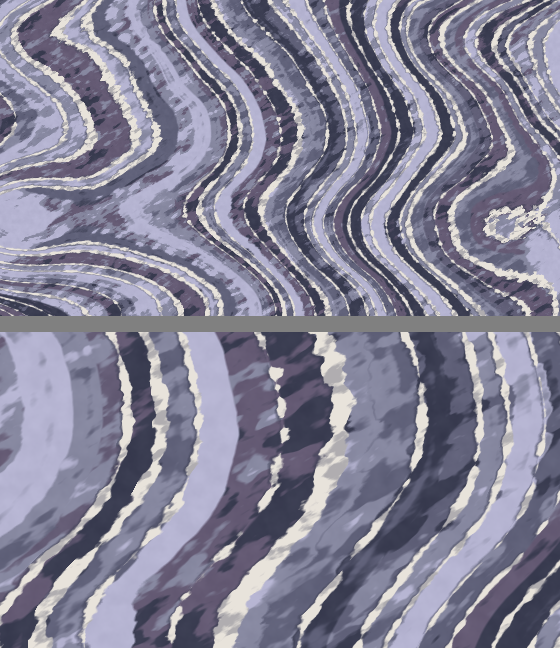
Top: the whole. Bottom: its middle third, enlarged.
Give the GLSL for this texture, as a Shadertoy shader.

```glsl
// Marbled agate: wavy mineral strips in slate, violet and lavender with flaked cream veins.
// A warped scalar field is cut into jittered strips; each strip takes a hashed tone, brushed
// streak noise feathers the borders, and some borders carry a broken cream vein.

const vec3 NAVY = vec3(0.225, 0.235, 0.315);
const vec3 SLATE = vec3(0.375, 0.380, 0.475);
const vec3 PLUM = vec3(0.395, 0.355, 0.455);
const vec3 MIST = vec3(0.530, 0.535, 0.630);
const vec3 LAVENDER = vec3(0.710, 0.705, 0.820);
const vec3 CREAM = vec3(0.910, 0.890, 0.860);
const vec3 CHALK = vec3(0.690, 0.680, 0.690);

float hash(vec2 p) {
    vec3 q = fract(p.xyx * vec3(0.1031, 0.1030, 0.0973));
    q += dot(q, q.yzx + 33.33);
    return fract((q.x + q.y) * q.z);
}

float noise(vec2 p) {
    vec2 i = floor(p), f = fract(p);
    f = f * f * f * (f * (f * 6.0 - 15.0) + 10.0);
    float low = mix(hash(i), hash(i + vec2(1, 0)), f.x);
    float high = mix(hash(i + vec2(0, 1)), hash(i + vec2(1, 1)), f.x);
    return mix(low, high, f.y);
}

float fbm(vec2 p) {
    float sum = 0.0, amp = 0.53;
    for (int k = 0; k < 4; k++) {
        sum += amp * noise(p);
        p = mat2(1.6, 1.1, -1.1, 1.6) * p + 7.3;
        amp *= 0.5;
    }
    return sum;
}

// Round bulge that bends the strips into a pool
float bulge(vec2 p, vec2 centre, float tightness) {
    vec2 d = p - centre;
    return exp(-dot(d, d) * tightness);
}

// Scalar field whose level lines are the winding strips
float flowField(vec2 p, float leftPool, float rightPool) {
    float zigzag = cos(6.2832 * (0.58 - p.y) / 0.64 + 0.7 * sin(p.x * 2.3));
    float s = p.x - 0.10 * zigzag;
    s += 0.30 * (noise(p * vec2(1.3, 2.4) + 11.0) - 0.5);
    s += 0.10 * (noise(p * vec2(2.8, 4.6) + 29.0) - 0.5);
    s += 0.018 * (noise(p * vec2(7.0, 11.0) + 3.0) - 0.5);
    return s + 0.36 * leftPool - 0.30 * rightPool;
}

// Border between strip i and strip i + 1
float borderAt(float i) {
    return i + 0.25 + 0.5 * hash(vec2(i, 5.0));
}

// Tone from 0 (navy) to 1 (lavender), spaced by share of area
vec3 toneRamp(float tone, float violet) {
    vec3 c = mix(NAVY, mix(SLATE, PLUM, violet), smoothstep(0.12, 0.25, tone));
    c = mix(c, MIST, smoothstep(0.42, 0.56, tone));
    return mix(c, LAVENDER, smoothstep(0.70, 0.81, tone));
}

vec3 stripColour(float id, float streak, float lamina, float pool) {
    float tone = hash(vec2(id, 17.0));
    float roughness = mix(0.35, 1.3, hash(vec2(id, 41.0)));
    roughness *= 1.0 - 0.5 * smoothstep(0.75, 0.95, tone);
    tone = mix(tone, 0.95, pool);
    tone += roughness * (streak - 0.5) + 0.16 * (lamina - 0.5);
    float violet = smoothstep(0.45, 0.6, hash(vec2(id, 63.0)));
    return toneRamp(tone, violet);
}

// Coverage of the flaked vein that follows one border
float veinMask(float u, float id, float swell, float flake, float blur) {
    float pick = hash(vec2(id, 87.0));
    float size = max(pick - 0.48, 0.0) / 0.52;
    float halfWidth = (0.045 + 0.17 * size * size) * mix(0.55, 1.4, swell);
    float d = abs(u - borderAt(id)) - halfWidth + 0.42 * (flake - 0.5);
    return step(0.48, pick) * (1.0 - smoothstep(-blur, blur, d));
}

void mainImage(out vec4 fragColor, in vec2 fragCoord) {
    vec2 p = fragCoord / iResolution.y;
    float leftPool = bulge(p, vec2(-0.02, 0.29), 20.0);
    float rightPool = bulge(p, vec2(1.80, 0.20), 22.0);
    float pool = smoothstep(0.55, 0.8, max(leftPool, rightPool));

    // Strip coordinate with uneven spacing
    float s = flowField(p, leftPool, rightPool);
    float u = 24.0 * s + 1.7 * noise(vec2(s * 4.0, 2.0)) + 40.0;

    // Brushed hairs along a tilted direction
    vec2 along = normalize(vec2(0.85, 0.52));
    vec2 brush = vec2(dot(p, along), dot(p, vec2(-along.y, along.x)));
    float streak = fbm(brush * vec2(19.0, 56.0));
    float feather = smoothstep(0.3, 0.75, noise(vec2(s * 13.0, p.y * 3.0)));
    float rough = u + mix(0.12, 1.0, feather) * (streak - 0.5);

    // Strips
    float id = floor(rough);
    float blur = 0.02 + 0.7 * min(fwidth(rough), 0.3);
    float lamina = noise(vec2(u * 5.0, p.y * 4.0));
    float side = smoothstep(-blur, blur, rough - borderAt(id));
    vec3 colour = mix(stripColour(id, streak, lamina, pool),
                      stripColour(id + 1.0, streak, lamina, pool), side);
    colour += 0.05 * (fbm(p * 70.0) - 0.5);

    // Cream veins with a thin dark rim
    float veinId = floor(u);
    float swell = noise(vec2(veinId * 3.7, p.y * 4.5));
    float flake = fbm(brush * vec2(48.0, 85.0) + 19.0);
    float veinBlur = 0.015 + 0.6 * min(fwidth(u), 0.25);
    float rim = veinMask(u + 0.07, veinId, swell, flake, veinBlur + 0.03);
    float vein = veinMask(u, veinId, swell, flake, veinBlur);
    vec3 veinColour = mix(CHALK, CREAM, smoothstep(0.28, 0.46, fbm(brush * vec2(40.0, 95.0))));
    colour = mix(colour, NAVY, 0.6 * rim);
    colour = mix(colour, veinColour, vein);

    fragColor = vec4(colour, 1.0);
}
```
